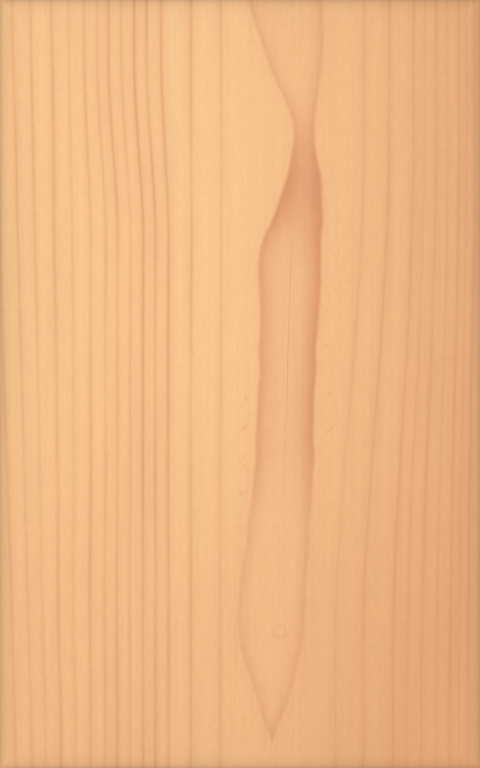
Write a Shadertoy shader that draws this texture.

```glsl
#define LIGHT_WOOD vec3(0.980, 0.782, 0.568)
#define SHADED_WOOD vec3(0.910, 0.682, 0.488)
#define HEART_WOOD vec3(0.952, 0.732, 0.537)
#define LATE_WOOD vec3(0.815, 0.522, 0.375)
#define RING_CORE 0.0034
#define RING_HALO 0.0130
#define RING_DEPTH 0.49
#define FIBER_DEPTH 0.018
#define FLECKS 26
#define HEIGHT 1.6

const int RINGS = 23;
const float ringX[RINGS] = float[](
    0.010, 0.046, 0.079, 0.117, 0.152, 0.188, 0.219, 0.244,
    0.271, 0.298, 0.324, 0.351, 0.398, 0.460, 0.733, 0.788,
    0.844, 0.869, 0.896, 0.923, 0.948, 0.965, 0.983);

// Heart outline, evenly spaced from top to bottom: left and right edge
const int KNOTS = 13;
const float heartLeft[KNOTS] = float[](0.521, 0.562, 0.612, 0.588, 0.541, 0.542,
    0.540, 0.533, 0.521, 0.504, 0.500, 0.540, 0.580);
const float heartRight[KNOTS] = float[](0.673, 0.671, 0.654, 0.671, 0.669, 0.662,
    0.656, 0.653, 0.646, 0.638, 0.629, 0.596, 0.546);

float hash(vec2 p) {
    return fract(sin(dot(p, vec2(127.1, 311.7))) * 43758.5453);
}

float noise(vec2 p) {
    vec2 i = floor(p), f = fract(p);
    f = f * f * (3.0 - 2.0 * f);
    return mix(mix(hash(i), hash(i + vec2(1, 0)), f.x),
               mix(hash(i + vec2(0, 1)), hash(i + vec2(1, 1)), f.x), f.y);
}

float bell(float x, float width) {
    x /= width;
    return exp(-x * x);
}

vec2 knot(int i) {
    i = clamp(i, 0, KNOTS - 1);
    return vec2(heartLeft[i], heartRight[i]);
}

// Catmull-Rom curve through the outline
vec2 heartEdges(float y) {
    float s = clamp(y / HEIGHT, 0.0, 1.0) * float(KNOTS - 1);
    int i = int(s);
    float t = fract(s);
    vec2 a = knot(i - 1), b = knot(i), c = knot(i + 1), d = knot(i + 2);
    return b + 0.5 * t * (c - a + t * (2.0 * a - 5.0 * b + 4.0 * c - d
             + t * (3.0 * (b - c) + d - a)));
}

// Sideways drift of a growth ring along the board
float drift(float x, float y) {
    float upper = smoothstep(0.10, 0.24, x) * (1.0 - smoothstep(0.33, 0.40, x));
    float outer = 1.0 - smoothstep(0.0, 0.2, x);
    float right = smoothstep(0.6, 0.7, x) * (1.0 - 0.75 * smoothstep(0.74, 1.0, x));
    return -0.018 * upper * (1.0 - smoothstep(0.12, 0.5, y))
         + 0.030 * outer * (y - 0.8)
         + 0.060 * right * (0.42 - smoothstep(0.3, 1.4, y))
         + 0.003 * (noise(vec2(x * 9.0, y * 4.0)) - 0.5);
}

float growthRings(vec2 p) {
    float sum = 0.0;
    for (int i = 0; i < RINGS; i++) {
        float x = ringX[i];
        float d = p.x - x - drift(x, p.y);
        float strength = 0.36 + 0.25 * hash(vec2(x, 3.0)) + 0.32 * bell(x - 0.34, 0.075);
        strength *= 0.75 + 0.5 * noise(vec2(x * 50.0, p.y * 5.0));
        sum += strength * (0.65 * bell(d, RING_CORE) + 0.35 * bell(d, RING_HALO));
    }
    return sum;
}

// Small resin marks in two columns beside the heart
float resinFlecks(vec2 p) {
    float sum = 0.0;
    for (int i = 0; i < FLECKS; i++) {
        vec2 seed = vec2(float(i), 7.0);
        float side = mod(float(i), 2.0);
        float along = hash(seed + 4.0);
        vec2 c = vec2(mix(0.508, 0.682, side) + 0.020 * (hash(seed) - 0.5),
                      mix(0.78 + 0.28 * along, 0.25 + 0.65 * along, side));
        vec2 d = p - c;
        d.x += 0.5 * d.y;
        sum += bell(length(d * vec2(1.0, 0.6)), 0.0027) * (0.3 + 0.5 * hash(seed + 9.0));
    }
    return min(sum, 1.0);
}

void mainImage(out vec4 fragColor, in vec2 fragCoord) {
    // x runs 0..1, y runs downward 0..HEIGHT
    vec2 uv = fragCoord / iResolution.xy;
    vec2 p = vec2(uv.x, (1.0 - uv.y) * HEIGHT);
    float pixel = 1.0 / iResolution.x;

    // Board tone, growth rings and flecks
    float shade = 0.76 * smoothstep(0.35, 1.0, p.x) + 0.45 * smoothstep(0.6, 1.6, p.y);
    vec3 col = mix(LIGHT_WOOD, SHADED_WOOD, min(shade, 1.1));
    float late = RING_DEPTH * growthRings(p) + 0.25 * resinFlecks(p);

    // Heart: pale core between stained edges, dense neck
    vec2 edges = heartEdges(p.y) + 0.004 * (noise(vec2(3.0, p.y * 22.0)) - 0.5);
    vec2 depth = vec2(p.x - edges.x, edges.y - p.x);
    float margin = min(depth.x, depth.y);
    float soft = max(0.0055, pixel);
    float inside = smoothstep(-soft, soft, margin);
    float neck = bell(p.y - 0.375, 0.105);
    float body = smoothstep(0.3, 0.5, p.y) * (1.0 - smoothstep(0.9, 1.12, p.y));
    vec2 band = exp(-max(depth, 0.0) / mix(0.010, 0.021, body));
    float stain = dot(band, vec2(0.38, 0.45)) * (0.75 + 0.42 * body) + 0.40 * neck;
    stain += 0.12 * body * (1.0 - smoothstep(0.0, 0.06, depth.y));
    col = mix(col, HEART_WOOD, 0.5 * inside * (1.0 - 0.4 * smoothstep(1.0, 1.5, p.y)));
    late = mix(late, min(stain, 0.60), inside) + 0.06 * bell(margin, 0.022);

    // Drying crack and small pin knot
    float crack = p.x - 0.605 + 0.030 * (p.y - 0.533) - 0.002 * noise(vec2(1.0, p.y * 12.0));
    late += 0.24 * bell(crack, max(0.0013, 0.6 * pixel))
          * smoothstep(0.45, 0.58, p.y) * (1.0 - smoothstep(0.8, 1.1, p.y));
    late += 0.12 * bell(length(p - vec2(0.583, 1.316)) - 0.012, 0.004);
    col = mix(col, LATE_WOOD, clamp(late, 0.0, 0.9));

    // Fine fibers and broad mottling
    float fiber = noise(vec2(p.x * 200.0, p.y * 6.0)) + noise(p * vec2(190.0, 80.0)) - 1.0;
    col *= 1.0 + FIBER_DEPTH * fiber + 0.010 * (noise(p * vec2(9.0, 3.0)) - 0.5);

    // Darkened rim
    float rim = min(min(p.x, 1.0 - p.x), min(p.y, HEIGHT - p.y));
    col *= 1.0 - 0.13 * exp(-rim / 0.008) - 0.025 * exp(-rim / 0.06);
    fragColor = vec4(col, 1.0);
}
```
